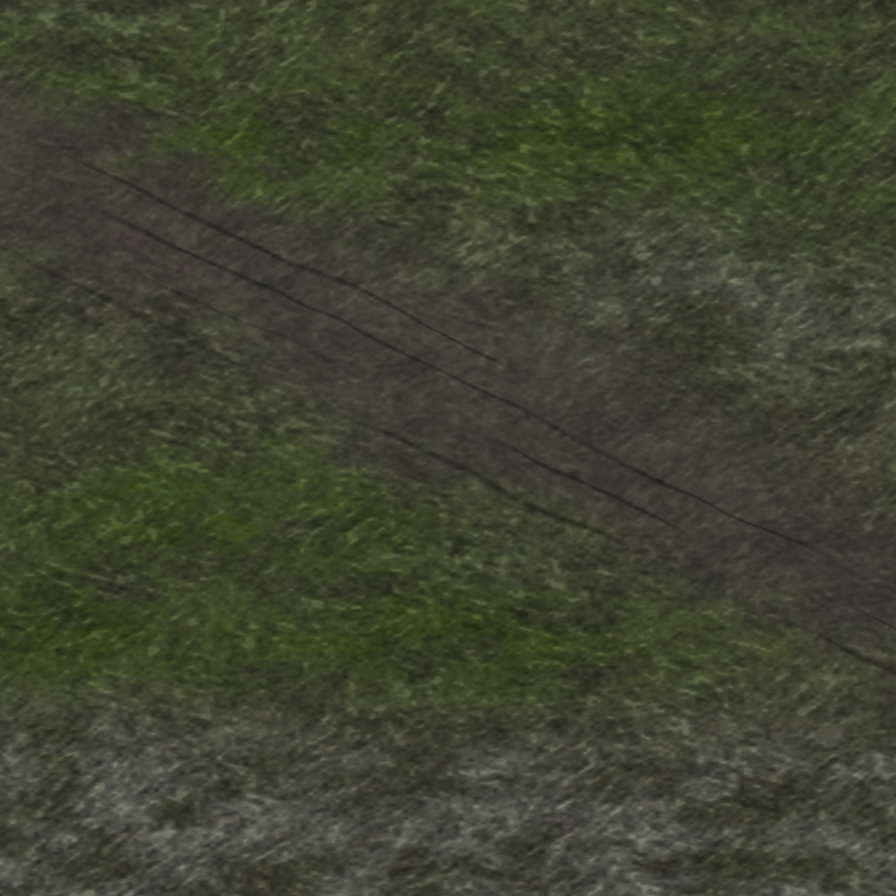
A Shadertoy shader for this texture:

```glsl
// Dim worn turf: mossy and straw-coloured grass crossed by a diagonal muddy track.

const vec3 SOIL  = vec3(0.250, 0.237, 0.207);
const vec3 TURF  = vec3(0.250, 0.262, 0.188);
const vec3 MOSS  = vec3(0.198, 0.252, 0.112);
const vec3 STRAW = vec3(0.298, 0.303, 0.268);
const float TRACK_SLOPE = 0.47;

// Integer hash of a lattice cell, 0 to 1
float hash(vec2 cell) {
    uvec2 q = uvec2(ivec2(cell)) * uvec2(1597u, 3571u);
    uint h = (q.x ^ (q.y << 7u)) * 26699u;
    h = (h ^ (h >> 13u)) * 48271u;
    h = (h ^ (h >> 15u)) * 31337u;
    return float((h >> 8u) & 65535u) / 65535.0;
}

float valueNoise(vec2 p) {
    vec2 cell = floor(p), f = fract(p);
    f = f * f * (3.0 - 2.0 * f);
    float low  = mix(hash(cell), hash(cell + vec2(1, 0)), f.x);
    float high = mix(hash(cell + vec2(0, 1)), hash(cell + vec2(1, 1)), f.x);
    return mix(low, high, f.y);
}

vec2 rotate(vec2 p, float angle) {
    float c = cos(angle), s = sin(angle);
    return vec2(c * p.x + s * p.y, c * p.y - s * p.x);
}

float fbm(vec2 p, int octaves) {
    float sum = 0.0, weight = 0.5, total = 0.0;
    for (int i = 0; i < octaves; i++) {
        sum += weight * valueNoise(p);
        total += weight;
        weight *= 0.58;
        p = rotate(p, 0.25) * 2.03 + 17.3;
    }
    return sum / total;
}

// Soft elliptical patch, 1 at its centre
float patchMask(vec2 p, vec2 centre, vec2 radius) {
    vec2 d = (p - centre) / radius;
    return exp(-dot(d, d));
}

// Short blades lying along the given angle
float blades(vec2 p, float angle, vec2 frequency) {
    return valueNoise(rotate(p, angle) * frequency + 300.0) - 0.5;
}

// Broken dark furrow along the track direction
float furrow(vec2 p, float across, float offset, float seed) {
    float wobble = 0.022 * (fbm(vec2(p.x * 7.0, seed), 3) - 0.5);
    float width = 0.003 + 0.004 * valueNoise(vec2(p.x * 14.0, seed + 5.0));
    float line = 1.0 - smoothstep(0.0, width, abs(across - offset + wobble));
    return line * smoothstep(0.48, 0.72, valueNoise(vec2(p.x * 6.0, seed + 9.0)));
}

void mainImage(out vec4 fragColor, in vec2 fragCoord) {
    vec2 p = fragCoord / iResolution.xy;
    float broad = fbm(p * vec2(4.0, 8.0) + 40.0, 4);
    float clump = fbm(p * vec2(15.0, 32.0) + 80.0, 4);
    float across = p.y + TRACK_SLOPE * p.x;

    // Muddy track with a ragged edge
    float trackEdge = abs(across - 0.815) + 0.16 * (broad - 0.5) + 0.08 * (clump - 0.5);
    float track = 1.0 - smoothstep(0.04, 0.15, trackEdge);

    // Moss in a high band and in patches below the track
    float moss = 0.75 * patchMask(p, vec2(0.45, 0.84), vec2(0.75, 0.07));
    moss += 0.95 * patchMask(p, vec2(0.24, 0.43), vec2(0.27, 0.09));
    moss += 1.10 * patchMask(p, vec2(0.02, 0.29), vec2(0.16, 0.05));
    moss += 0.85 * patchMask(p, vec2(0.50, 0.28), vec2(0.30, 0.06));
    moss += 0.70 * patchMask(p, vec2(1.00, 0.74), vec2(0.14, 0.05));
    moss += 0.25 * smoothstep(0.75, 1.0, p.y);
    moss *= smoothstep(0.28, 0.70, 0.5 * broad + 0.5 * clump) * 1.45;

    // Pale dry grass at the bottom and on the right bank
    float straw = 1.0 - smoothstep(0.13, 0.27, p.y + 0.12 * (broad - 0.5));
    straw += 0.70 * patchMask(p, vec2(0.85, 0.67), vec2(0.32, 0.12));
    straw += 0.70 * patchMask(p, vec2(0.48, 0.37), vec2(0.12, 0.04));
    straw += 0.60 * patchMask(p, vec2(0.10, 0.99), vec2(0.14, 0.03));
    straw *= smoothstep(0.25, 0.65, clump);

    vec3 color = mix(TURF, SOIL, 0.35 * smoothstep(0.4, 0.65, broad));
    color = mix(color, STRAW, clamp(straw, 0.0, 1.0) * 0.85);
    color = mix(color, MOSS, clamp(moss, 0.0, 1.0));
    color = mix(color, SOIL, track * 0.85);

    // Blade grain, leaning differently from clump to clump
    float lean = smoothstep(0.35, 0.65, valueNoise(p * vec2(11.0, 17.0) + 7.0));
    float grain = mix(blades(p, -0.25, vec2(75.0, 180.0)),
                      blades(p, 0.55, vec2(70.0, 190.0)), lean);
    float fine = blades(p, 0.12, vec2(165.0, 250.0));
    float texture_ = 0.40 * grain + 0.34 * fine + 0.55 * (clump - 0.5);
    float roughness = 0.95 + 0.30 * clamp(straw, 0.0, 1.0) - 0.35 * track;
    color *= 1.0 + roughness * texture_;

    // Scattered dry blade highlights
    float glint = smoothstep(0.24, 0.46, grain + 0.35 * fine);
    color += vec3(0.045, 0.045, 0.040) * glint * (1.0 - 0.7 * track);

    // Furrows inside the track and one on the far bank
    float ruts = furrow(p, across, 1.29, 61.0) * smoothstep(0.7, 0.8, p.x);
    for (int i = 0; i < 4; i++) {
        float index = float(i);
        ruts = max(ruts, furrow(p, across, 0.72 + 0.047 * index, 13.0 * index + 3.0));
    }
    color *= 1.0 - 0.30 * ruts;

    // Slight warm and cool drift
    float drift = valueNoise(p * vec2(38.0, 60.0) + 150.0) - 0.5;
    color += vec3(0.012, -0.004, 0.004) * drift;
    fragColor = vec4(color, 1.0);
}
```
